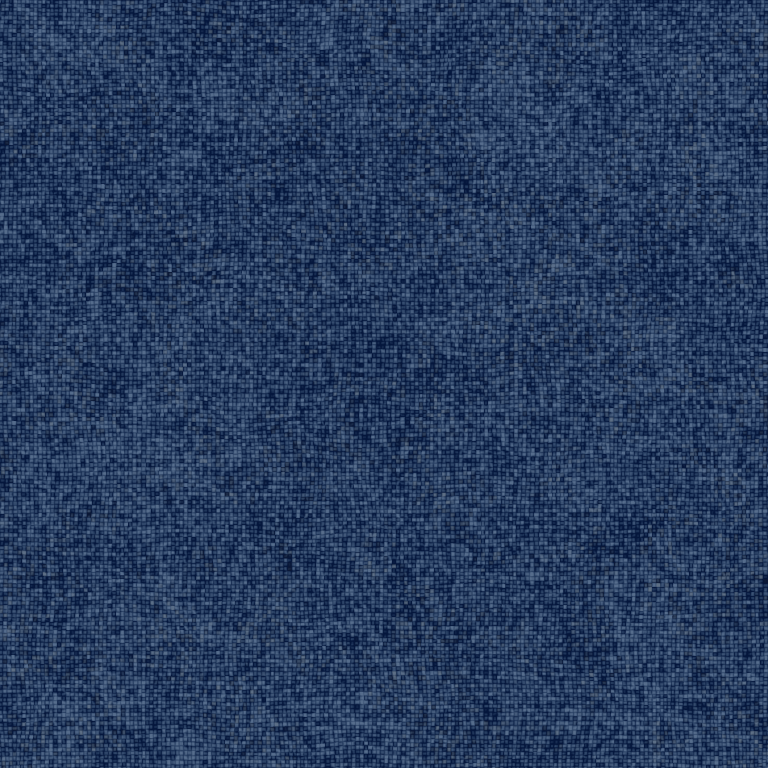
Reproduce this texture procedurally as a Shadertoy shader.

```glsl
// Plain-woven heathered navy cloth with pale flecks and uneven yarns.

const float THREADS = 184.0;       // threads across the canvas
const int AA = 3;                  // samples per pixel side
const vec3 DEEP_NAVY = vec3(0.015, 0.085, 0.235);
const vec3 MID_BLUE  = vec3(0.130, 0.220, 0.362);
const vec3 PALE_BLUE = vec3(0.295, 0.385, 0.512);
const vec3 WARM_TINT = vec3(0.030, 0.008, -0.028);
const float BASE_TONE = 0.41;
const float RELIEF = 0.66;         // light and dark of the weave bumps
const float YARN_VARIATION = 0.56; // tone change between crossings
const float STREAKS = 0.42;        // tone change along a yarn
const float FIBRES = 0.62;         // fine grain
const float MOTTLE = 0.26;         // broad cloudy patches
const float WOBBLE = 0.9;          // thread drift, in threads
const float FLECK_SHARE = 0.018;

float hash(vec2 p) {
    vec3 q = fract(vec3(p.xyx) * 0.1031);
    q += dot(q, q.yzx + 33.33);
    return fract((q.x + q.y) * q.z);
}

float noise(vec2 p) {
    vec2 i = floor(p), f = fract(p);
    f = f * f * (3.0 - 2.0 * f);
    return mix(mix(hash(i), hash(i + vec2(1, 0)), f.x),
               mix(hash(i + vec2(0, 1)), hash(i + vec2(1, 1)), f.x), f.y);
}

// Dark to pale ramp through the middle blue
vec3 yarnColour(float tone) {
    tone = clamp(tone, 0.0, 1.15);
    return tone < BASE_TONE
        ? mix(DEEP_NAVY, MID_BLUE, tone / BASE_TONE)
        : mix(MID_BLUE, PALE_BLUE, (tone - BASE_TONE) / (1.0 - BASE_TONE));
}

vec3 cloth(vec2 uv) {
    vec2 p = uv * THREADS;

    // Slight drift of the threads
    p += WOBBLE * (vec2(noise(p * vec2(0.16, 0.07)),
                        noise(p * vec2(0.07, 0.16) + 71.0)) - 0.5);
    vec2 cell = floor(p);
    vec2 q = fract(p) - 0.5;

    // Over-under crossing: x runs along the upper yarn, y across it
    bool weftOnTop = mod(cell.x + cell.y, 2.0) < 0.5;
    vec2 yarn = weftOnTop ? q : q.yx;
    float across = 1.0 - smoothstep(0.12, 0.56, abs(yarn.y));
    float along = 1.0 - 0.75 * smoothstep(0.20, 0.60, abs(yarn.x));
    float bump = across * along;

    // Uneven dye, running along whichever yarn is on top
    vec2 streakPos = weftOnTop ? vec2(p.x * 0.18, cell.y)
                               : vec2(cell.x, p.y * 0.18) + 213.0;
    float streak = noise(streakPos) - 0.5;
    float crossing = hash(cell + 17.0) - 0.5;
    float fibre = noise(p * 1.45 + 137.0) - 0.5;
    float patches = 0.6 * noise(p * 0.075 + 31.0)
                  + 0.4 * noise(p * 0.19 + 59.0) - 0.5;

    float tone = BASE_TONE + RELIEF * (bump - 0.47)
               + YARN_VARIATION * crossing + STREAKS * streak
               + FIBRES * fibre + MOTTLE * patches;

    // Scattered pale flecks and greyer, warmer crossings
    float fleck = step(1.0 - FLECK_SHARE, hash(cell + 401.0));
    tone += 0.35 * fleck * bump;
    float warm = smoothstep(0.62, 1.0, hash(cell + 307.0))
               * smoothstep(0.25, 0.75, noise(p * 0.12 + 83.0));
    return yarnColour(tone) + WARM_TINT * warm;
}

void mainImage(out vec4 fragColor, in vec2 fragCoord) {
    vec3 colour = vec3(0.0);
    for (int y = 0; y < AA; y++) {
        for (int x = 0; x < AA; x++) {
            vec2 offset = (vec2(x, y) + 0.5) / float(AA) - 0.5;
            colour += cloth((fragCoord + offset) / iResolution.y);
        }
    }
    fragColor = vec4(colour / float(AA * AA), 1.0);
}
```
